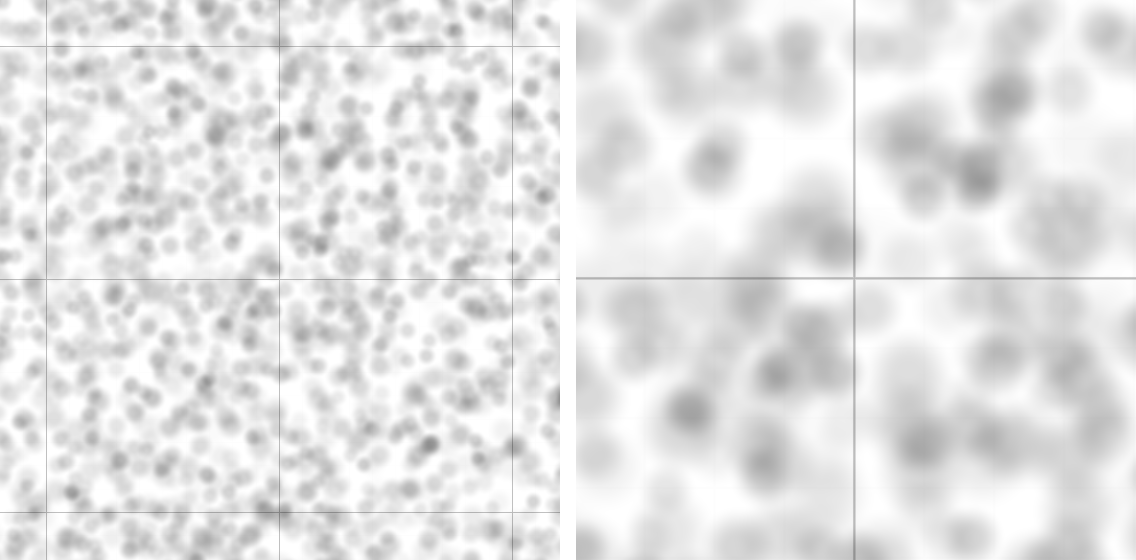
Left, the full canvas; right, a detail of the centre.
This texture is drawn by a three.js fragment shader. Its source:

```glsl
varying vec2 vUv;

const vec3 PAPER = vec3(1.0);
const float CELLS = 24.0;
const int DOTS_PER_CELL = 4;
const float DOT_CHANCE = 0.60;
const vec2 GRID_CENTER = vec2(0.49902, 0.50098);
const float MAJOR_STEP = 0.416;
const float MINOR_STEP = 0.0416;

vec4 hash4(vec3 p) {
  vec4 q = fract(p.xyzx * vec4(0.1031, 0.1030, 0.0973, 0.1099));
  q += dot(q, q.wzxy + 33.33);
  return fract((q.xxyz + q.yzzw) * q.zywx);
}

// Soft disc: 1 near the middle, 0 at the radius
float softDot(vec2 p, float radius) {
  return 1.0 - smoothstep(0.22, 1.0, length(p) / radius);
}

// Light left after passing through overlapping translucent dots
float dotLight(vec2 p) {
  vec2 cell = floor(p);
  vec2 local = fract(p);
  float light = 1.0;
  for (int y = -1; y <= 1; y++) {
    for (int x = -1; x <= 1; x++) {
      vec2 offset = vec2(float(x), float(y));
      for (int i = 0; i < DOTS_PER_CELL; i++) {
        vec3 id = vec3(cell + offset + 17.0, float(i) * 7.0 + 3.0);
        vec4 place = hash4(id);
        vec4 look = hash4(id + 61.7);
        float radius = mix(0.44, 0.76, place.z);
        float opacity = mix(0.02, 0.17, look.x) * step(look.y, DOT_CHANCE);
        light *= 1.0 - opacity * softDot(local - offset - place.xy, radius);
      }
    }
  }
  return light;
}

// Thin rules repeated along both axes
float gridLines(vec2 p, float spacing) {
  vec2 d = abs(fract(p / spacing + 0.5) - 0.5) * spacing;
  return 1.0 - smoothstep(0.0002, 0.0012, min(d.x, d.y));
}

void main() {
  vec3 color = PAPER * dotLight(vUv * CELLS);

  // Faint minor rules under clear major rules
  vec2 gridPos = vUv - GRID_CENTER;
  color *= 1.0 - 0.008 * gridLines(gridPos, MINOR_STEP);
  color *= 1.0 - 0.24 * gridLines(gridPos, MAJOR_STEP);

  gl_FragColor = vec4(color, 1.0);
}
```
